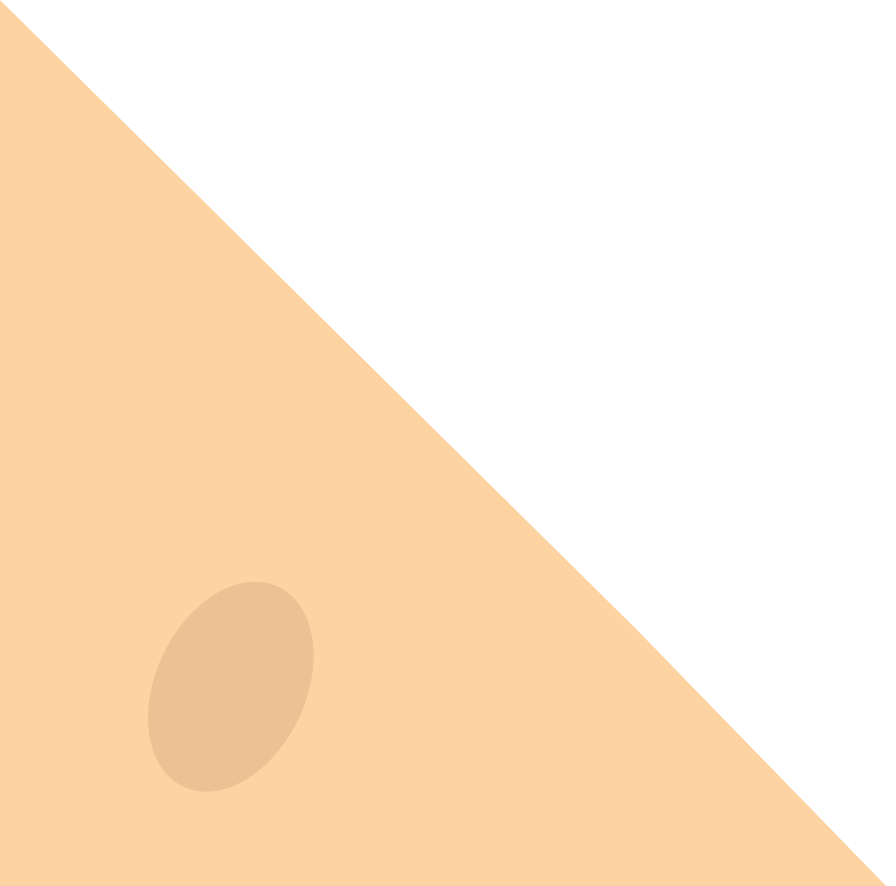
Give the GLSL for this background, as a Shadertoy shader.

```glsl
// Peach triangle below a falling diagonal on white, with a tilted tan ellipse.
#define WHITE vec3(1.0)
#define PEACH vec3(0.992, 0.828, 0.632)
#define TAN vec3(0.925, 0.757, 0.578)
#define SPOT_CENTER vec2(0.2605, 0.225)
#define SPOT_RADII vec2(0.1249, 0.0846)
#define SPOT_ANGLE 1.126
#define BEND_HEIGHT 0.29
#define BEND_INSET 0.011

// Approximate signed distance to an ellipse centred on the origin.
float ellipseDistance(vec2 p, vec2 radii) {
    float k = length(p / radii);
    float slope = length(p / (radii * radii));
    return k * (k - 1.0) / max(slope, 0.0001);
}

// Signed distance to the diagonal, which bends inward near its foot.
float diagonalDistance(vec2 p, float aspect) {
    float bend = BEND_INSET * max(0.0, 1.0 - p.y / BEND_HEIGHT);
    float edgeX = aspect * (1.0 - p.y - bend);
    return (p.x - edgeX) / length(vec2(1.0, aspect));
}

// Coverage of a shape, softened over one pixel.
float coverage(float distanceToEdge, float pixel) {
    return 1.0 - smoothstep(-0.5 * pixel, 0.5 * pixel, distanceToEdge);
}

void mainImage(out vec4 fragColor, in vec2 fragCoord) {
    vec2 p = fragCoord / iResolution.y;
    float aspect = iResolution.x / iResolution.y;
    float pixel = 1.0 / iResolution.y;

    // Rotate into the frame of the ellipse, long axis first.
    vec2 axis = vec2(cos(SPOT_ANGLE), sin(SPOT_ANGLE));
    vec2 offset = p - SPOT_CENTER;
    vec2 local = vec2(dot(offset, axis), dot(offset, vec2(-axis.y, axis.x)));

    // Layer the shapes from back to front.
    vec3 color = mix(WHITE, PEACH, coverage(diagonalDistance(p, aspect), pixel));
    color = mix(color, TAN, coverage(ellipseDistance(local, SPOT_RADII), pixel));
    fragColor = vec4(color, 1.0);
}
```
